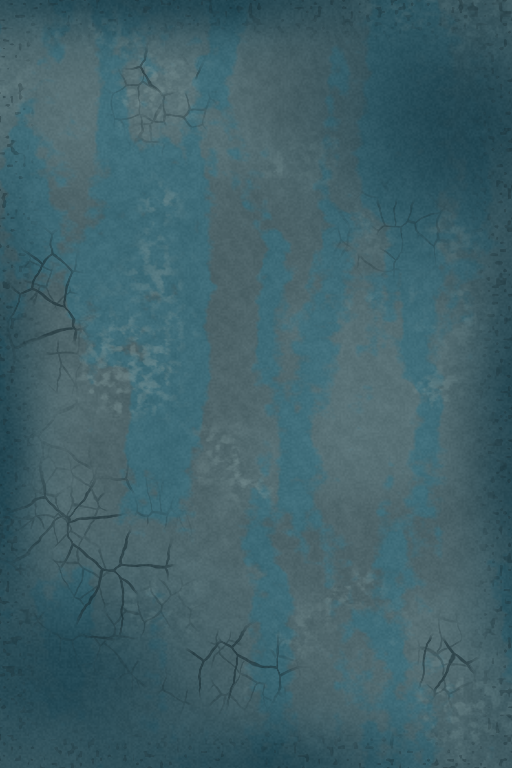
This texture is drawn by a WebGL 2 fragment shader. Its source:

```glsl
#version 300 es
precision highp float;

uniform vec2 u_resolution;
out vec4 fragColor;

const vec3 SLATE_DIM = vec3(0.300, 0.388, 0.408);
const vec3 SLATE_LIT = vec3(0.345, 0.442, 0.462);
const vec3 TEAL      = vec3(0.215, 0.425, 0.485);
const vec3 DEEP_TEAL = vec3(0.125, 0.268, 0.315);
const vec3 PALE_DUST = vec3(0.450, 0.545, 0.555);
const vec3 CRACK_INK = vec3(0.110, 0.190, 0.215);

const vec2  STREAK_FREQ   = vec2(19.0, 3.6);
const float STREAK_AMOUNT = 0.72;
const float SHADE_AMOUNT  = 0.92;
const float DUST_AMOUNT   = 0.55;
const vec2  CRACK_FREQ    = vec2(19.0, 15.0);
const float CRACK_WIDTH   = 0.016;
const float CRACK_AMOUNT  = 0.62;
const float GRAIN_AMOUNT  = 0.035;

// Soft ellipses: centre xy, radius zw, in canvas heights
const int ZONES = 6;
const vec4 SHADE_ZONES[ZONES] = vec4[](
    vec4(0.60, 0.85, 0.17, 0.15), vec4(0.07, 0.11, 0.20, 0.14),
    vec4(0.30, 0.00, 0.26, 0.07), vec4(0.68, 0.42, 0.07, 0.36),
    vec4(0.00, 0.40, 0.05, 0.32), vec4(0.20, 1.01, 0.36, 0.06));
const vec4 CRACK_ZONES[ZONES] = vec4[](
    vec4(0.12, 0.27, 0.13, 0.13), vec4(0.28, 0.13, 0.11, 0.06),
    vec4(0.06, 0.58, 0.05, 0.12), vec4(0.21, 0.87, 0.07, 0.07),
    vec4(0.51, 0.70, 0.08, 0.06), vec4(0.58, 0.14, 0.04, 0.06));

float hash(vec2 p) {
    return fract(sin(dot(p, vec2(12.9898, 78.233))) * 43758.5453);
}

vec2 hash2(vec2 p) {
    return vec2(hash(p), hash(p + 37.7));
}

float noise(vec2 p) {
    vec2 i = floor(p), f = fract(p);
    f = f * f * (3.0 - 2.0 * f);
    return mix(mix(hash(i), hash(i + vec2(1, 0)), f.x),
               mix(hash(i + vec2(0, 1)), hash(i + vec2(1, 1)), f.x), f.y);
}

float fbm(vec2 p) {
    float sum = 0.0, amp = 0.5;
    for (int i = 0; i < 5; i++) {
        sum += amp * noise(p);
        p = mat2(1.6, 0.25, -0.25, 1.9) * p + 11.3;
        amp *= 0.5;
    }
    return sum / 0.96875;
}

float zoneMask(vec2 p, vec4 zones[ZONES]) {
    float clear = 1.0;
    for (int i = 0; i < ZONES; i++) {
        vec2 d = (p - zones[i].xy) / zones[i].zw;
        clear *= 1.0 - exp(-dot(d, d));
    }
    return 1.0 - clear;
}

// Distance to the nearest border between scattered cells
float cellBorder(vec2 p) {
    vec2 cell = floor(p), f = fract(p), nearest = vec2(0.0);
    float best = 8.0, border = 8.0;
    for (int y = -1; y <= 1; y++)
    for (int x = -1; x <= 1; x++) {
        vec2 o = vec2(x, y);
        vec2 r = o + hash2(cell + o) - f;
        if (dot(r, r) < best) { best = dot(r, r); nearest = r; }
    }
    for (int y = -2; y <= 2; y++)
    for (int x = -2; x <= 2; x++) {
        vec2 o = vec2(x, y);
        vec2 r = o + hash2(cell + o) - f, gap = r - nearest;
        if (dot(gap, gap) > 1e-4)
            border = min(border, dot(0.5 * (r + nearest), normalize(gap)));
    }
    return border;
}

float crackLine(vec2 p, float scale) {
    vec2 warp = vec2(fbm(p * 26.0), fbm(p * 26.0 + 50.0)) - 0.5;
    float soft = CRACK_FREQ.x * scale / u_resolution.y;
    float d = cellBorder((p + 0.022 * warp) * CRACK_FREQ * scale);
    float broken = smoothstep(0.36, 0.56, noise(p * 15.0 * scale + 5.0));
    return broken * (1.0 - smoothstep(CRACK_WIDTH, CRACK_WIDTH + soft, d));
}

void main() {
    vec2 p = gl_FragCoord.xy / u_resolution.y;
    float width = u_resolution.x / u_resolution.y;
    float rough = fbm(p * 75.0) - 0.5;

    // Mottled slate ground
    vec3 color = mix(SLATE_DIM, SLATE_LIT, smoothstep(0.3, 0.7, fbm(p * 4.5 + 3.0)));

    // Ragged vertical teal streaks
    float run = fbm(p * STREAK_FREQ + 0.8 * fbm(p * 9.0)) + 0.28 * rough;
    float streak = smoothstep(0.49, 0.61, run);
    color = mix(color, TEAL, STREAK_AMOUNT * streak);

    // Pale dusty patches
    float dust = smoothstep(0.46, 0.72, fbm(p * 10.0 + 20.0));
    dust *= smoothstep(0.42, 0.72, fbm(p * 110.0));
    color = mix(color, PALE_DUST, DUST_AMOUNT * dust);

    // Dark corners and worn margins
    float shade = zoneMask(p, SHADE_ZONES);
    shade *= 0.72 + 0.5 * fbm(p * 7.0 + 40.0) + 0.25 * rough + 0.08 * streak;
    color = mix(color, DEEP_TEAL, SHADE_AMOUNT * clamp(shade, 0.0, 1.0));

    // Specks along the margins
    float margin = min(min(p.x, width - p.x), min(p.y, 1.0 - p.y));
    float speck = smoothstep(0.70, 0.84, noise(p * 190.0));
    speck *= 1.0 - smoothstep(0.0, 0.07, margin);
    color = mix(color, CRACK_INK, 0.4 * speck);

    // Fine cracks
    float crack = max(crackLine(p, 1.0), 0.5 * crackLine(p + 0.37, 1.9));
    crack *= smoothstep(0.2, 0.7, zoneMask(p, CRACK_ZONES));
    color = mix(color, CRACK_INK, CRACK_AMOUNT * crack);

    // Grain
    color += GRAIN_AMOUNT * (noise(p * 420.0) - 0.5) + 0.05 * rough;
    fragColor = vec4(color, 1.0);
}
```
